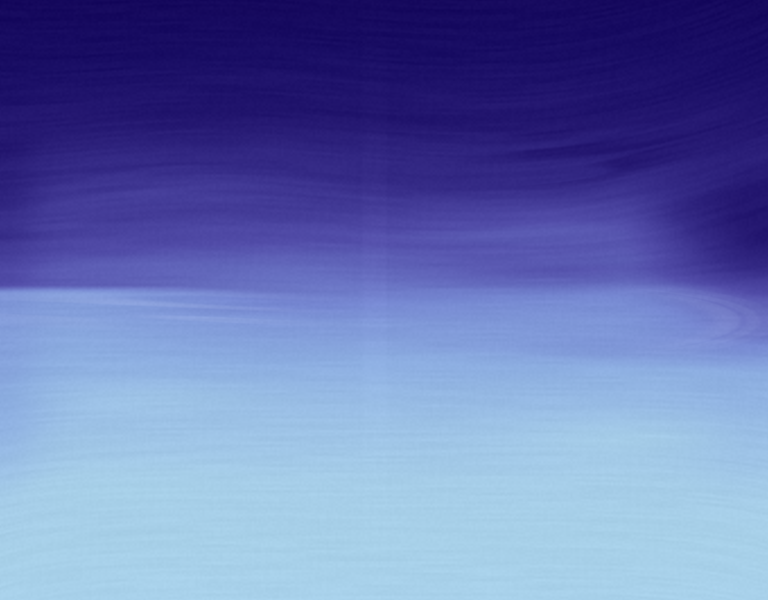
This background is drawn by a Shadertoy shader. Its source:

```glsl
// A painted sky: deep violet blending down into pale blue.
// A vertical colour ramp is displaced by soft blobs and by stretched
// noise that acts as bowed brush strokes; fine grain finishes it.

float hash(vec2 p) {
    return fract(sin(dot(p, vec2(127.1, 311.7))) * 43758.5453);
}

float noise(vec2 p) {
    vec2 cell = floor(p), f = fract(p);
    f = f * f * (3.0 - 2.0 * f);
    return mix(mix(hash(cell), hash(cell + vec2(1, 0)), f.x),
               mix(hash(cell + vec2(0, 1)), hash(cell + vec2(1, 1)), f.x), f.y);
}

// Soft elliptical spot, 1 at its centre
float blob(vec2 p, vec2 centre, vec2 radius) {
    vec2 d = (p - centre) / radius;
    return exp(-dot(d, d));
}

// Layers of long thin bristle marks, centred on zero
float bristles(vec2 p) {
    float sum = 0.0, weight = 0.5;
    vec2 scale = vec2(2.5, 22.0);
    for (int i = 0; i < 4; i++) {
        sum += weight * (noise(p * scale + float(i) * 17.3) - 0.5);
        scale *= vec2(1.7, 2.1);
        weight *= 0.65;
    }
    return sum;
}

// Sky colour from the top (0) to the bottom (1)
vec3 skyRamp(float depth) {
    vec3 stops[11] = vec3[11](
        vec3(0.08, 0.03, 0.36), vec3(0.095, 0.05, 0.39), vec3(0.14, 0.09, 0.44),
        vec3(0.21, 0.17, 0.53), vec3(0.32, 0.30, 0.66), vec3(0.46, 0.53, 0.82),
        vec3(0.55, 0.68, 0.88), vec3(0.61, 0.755, 0.90), vec3(0.65, 0.805, 0.91),
        vec3(0.655, 0.815, 0.91), vec3(0.66, 0.82, 0.92));
    float t = clamp(depth, 0.0, 0.999) * 10.0;
    int i = int(t);
    return mix(stops[i], stops[i + 1], fract(t));
}

void mainImage(out vec4 fragColor, in vec2 fragCoord) {
    vec2 p = fragCoord / iResolution.xy;
    p.y = 1.0 - p.y;
    float depth = p.y;

    // Strokes climb to the right in the upper half and bend at the sides
    float upper = 1.0 - smoothstep(0.25, 0.55, p.y);
    float bend = upper * (0.07 * p.x + 0.025 * sin(p.x * 7.0))
               - 0.08 * pow(abs(p.x - 0.5) * 2.0, 5.0) * (p.y - 0.5);
    vec2 stroke = vec2(p.x, p.y + bend);
    float marks = bristles(stroke);
    depth += marks * mix(0.035, 0.075, upper);

    // Dark masses at the right and left borders
    depth -= 0.20 * smoothstep(0.8, 1.0, p.x) * blob(p, vec2(1.0, 0.39), vec2(1.0, 0.10));
    depth -= 0.07 * blob(p, vec2(1.0, 0.55), vec2(0.12, 0.05));
    depth -= 0.06 * blob(p, vec2(0.0, 0.34), vec2(0.05, 0.14));
    depth -= 0.09 * blob(p, vec2(0.0, 0.75), vec2(0.06, 0.16));
    depth -= 0.05 * blob(p, vec2(0.98, 0.75), vec2(0.09, 0.12));

    // Broad pale and dark sweeps
    depth += 0.04 * blob(p, vec2(0.22, 0.30), vec2(0.16, 0.05));
    depth += 0.04 * blob(p, vec2(0.72, 0.38), vec2(0.2, 0.03));
    depth -= 0.04 * blob(p, vec2(0.75, 0.46), vec2(0.25, 0.025));
    depth -= 0.03 * blob(p, vec2(0.82, 0.58), vec2(0.18, 0.035));
    depth += 0.05 * blob(p, vec2(0.82, 0.73), vec2(0.14, 0.03));
    depth += 0.05 * blob(p, vec2(0.20, 0.66), vec2(0.14, 0.03));
    depth += 0.06 * blob(p, vec2(0.16, 0.82), vec2(0.15, 0.03));

    // Dry dark strokes at the upper right
    float dry = smoothstep(0.5, 0.8, noise(stroke * vec2(7.0, 90.0)));
    depth -= 0.07 * dry * blob(p, vec2(0.76, 0.27), vec2(0.12, 0.04));

    // Crisp upper edge of the pale band on the left
    float edge = 0.478 + 0.05 * p.x * p.x + 0.008 * marks;
    float left = 1.0 - smoothstep(0.06, 0.42, p.x);
    float below = smoothstep(edge - 0.004, edge + 0.014, p.y);
    depth += left * mix(-0.05 * exp((p.y - edge) / 0.06),
                        0.09 * exp((edge - p.y) / 0.055), below);

    vec3 colour = skyRamp(depth);

    // Milky streaks: flat on the left, hooked around on the right
    float streaks = smoothstep(0.45, 0.85, noise(vec2(p.x * 3.0, (p.y - 0.06 * p.x) * 95.0)));
    float milky = streaks * blob(p, vec2(0.2, 0.515), vec2(0.2, 0.03));
    vec2 hook = (p - vec2(0.72, 0.535)) / vec2(0.24, 0.055);
    float ring = length(hook);
    milky += 0.7 * exp(-pow((ring - 1.0) / 0.22, 2.0)) * smoothstep(0.2, 1.0, hook.x)
           * (0.4 + 0.6 * noise(vec2(ring * 28.0, hook.x * 2.0)));
    colour = mix(colour, vec3(0.66, 0.73, 0.92), 0.4 * milky);

    // Faint vertical seam through the middle
    float seam = smoothstep(0.468, 0.477, p.x) * (1.0 - smoothstep(0.501, 0.506, p.x));
    colour += 0.012 * seam * blob(p, vec2(0.49, 0.4), vec2(1.0, 0.35));

    // Thin bristle sheen and canvas grain
    colour += 0.022 * (noise(stroke * vec2(14.0, 210.0)) - 0.5);
    colour += 0.016 * (noise(p * vec2(340.0, 270.0)) - 0.5);
    fragColor = vec4(clamp(colour, 0.0, 1.0), 1.0);
}
```
